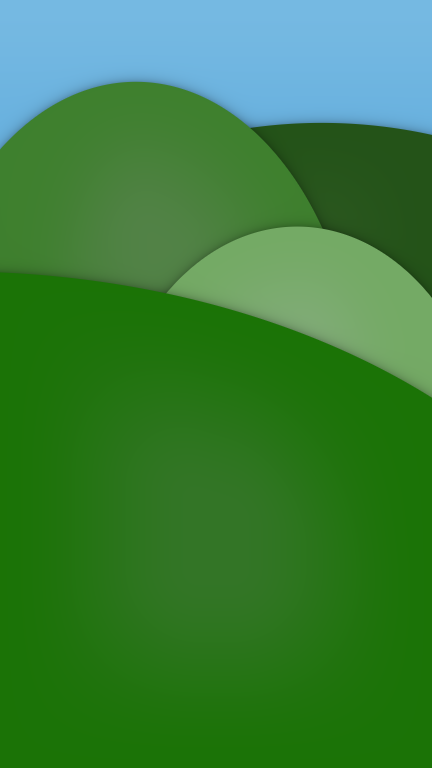
Give the GLSL for this background, as a WebGL 1 fragment shader.

```glsl
precision highp float;
// Layered rounded green hills with soft inner glows under a clear blue sky.

uniform vec2 u_resolution;

// Lengths are fractions of the canvas height.
const vec3 SKY_TOP = vec3(0.46, 0.725, 0.885);
const vec3 SKY_LOW = vec3(0.41, 0.695, 0.875);
const float SKY_HORIZON = 0.80;

const vec3 BACK_EDGE = vec3(0.14, 0.325, 0.095);
const vec3 BACK_CORE = vec3(0.17, 0.345, 0.125);
const vec3 LEFT_EDGE = vec3(0.245, 0.50, 0.18);
const vec3 LEFT_CORE = vec3(0.32, 0.51, 0.275);
const vec3 PALE_EDGE = vec3(0.455, 0.665, 0.395);
const vec3 PALE_CORE = vec3(0.51, 0.675, 0.475);
const vec3 FRONT_EDGE = vec3(0.105, 0.45, 0.025);
const vec3 FRONT_CORE = vec3(0.20, 0.46, 0.15);

const float SHADOW_STRENGTH = 0.22;
const float SHADOW_REACH = 0.006;

// Approximate signed distance to an ellipse, negative inside.
float ellipseDistance(vec2 p, vec2 radii) {
  float k = length(p / radii);
  return k * (k - 1.0) / max(length(p / (radii * radii)), 0.0001);
}

// Inner glow that fades toward the hill outline and the canvas borders.
float innerGlow(vec2 p, float depth, float reach) {
  float side = min(p.x, u_resolution.x / u_resolution.y - p.x);
  return smoothstep(0.0, reach, depth)
       * smoothstep(0.0, reach, side)
       * smoothstep(0.0, reach, p.y);
}

// Lays one hill, with its cast shadow, over the scene behind it.
vec3 addHill(vec3 scene, vec2 p, vec2 center, vec2 radii,
             vec3 edgeColor, vec3 coreColor, float glowReach) {
  float d = ellipseDistance(p - center, radii);
  float shadow = SHADOW_STRENGTH * exp(-max(d, 0.0) / SHADOW_REACH);
  float coverage = clamp(0.5 - d * u_resolution.y, 0.0, 1.0);
  vec3 hill = mix(edgeColor, coreColor, innerGlow(p, -d, glowReach));
  return mix(scene * (1.0 - shadow), hill, coverage);
}

void main() {
  vec2 p = gl_FragCoord.xy / u_resolution.y;

  // Sky
  vec3 color = mix(SKY_LOW, SKY_TOP, smoothstep(SKY_HORIZON, 1.0, p.y));

  // Hills from far to near
  color = addHill(color, p, vec2(0.419, 0.176), vec2(0.664),
                  BACK_EDGE, BACK_CORE, 0.16);
  color = addHill(color, p, vec2(0.177, 0.456), vec2(0.294, 0.4375),
                  LEFT_EDGE, LEFT_CORE, 0.20);
  color = addHill(color, p, vec2(0.387, 0.357), vec2(0.258, 0.348),
                  PALE_EDGE, PALE_CORE, 0.17);
  color = addHill(color, p, vec2(-0.0586, 0.0306), vec2(0.913, 0.616),
                  FRONT_EDGE, FRONT_CORE, 0.26);

  gl_FragColor = vec4(color, 1.0);
}
```
